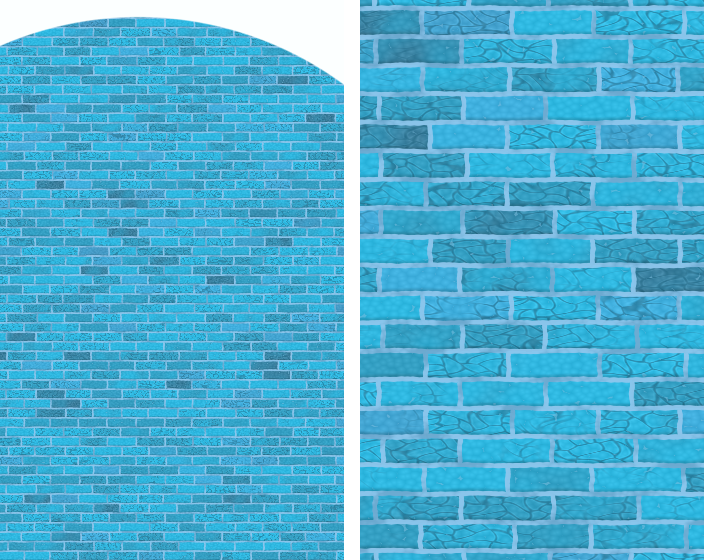
Left, the full canvas; right, a detail of the centre.
Write a Shadertoy shader that draws this texture.

```glsl
// Painted blue brick wall in running bond under a shallow white arch.
// Joints come from distances to jittered course and brick lines;
// cellular noise and layered sines add cracks, grain and stains.

float hash(vec2 p) {
    vec3 q = fract(p.xyx * vec3(0.1031, 0.1030, 0.0973));
    q += dot(q, q.yzx + 33.33);
    return fract((q.x + q.y) * q.z);
}

// Distances to the nearest and second nearest cell points
vec2 cellular(vec2 p) {
    vec2 cell = floor(p), nearest = vec2(9.0);
    for (int y = -1; y <= 1; y++)
    for (int x = -1; x <= 1; x++) {
        vec2 id = cell + vec2(x, y);
        float d = length(id + vec2(hash(id), hash(id + 71.7)) - p);
        nearest = d < nearest.x ? vec2(d, nearest.x) : vec2(nearest.x, min(nearest.y, d));
    }
    return nearest;
}

// Smooth blotches, roughly -1 to 1
float stains(vec2 p) {
    return (sin(p.x * 31.0 + 2.0 * sin(p.y * 47.0))
          + sin(p.y * 83.0 + 2.0 * sin(p.x * 59.0 + 1.3))
          + sin(p.x * 97.0 - p.y * 71.0)) / 3.0;
}

void mainImage(out vec4 fragColor, in vec2 fragCoord) {
    vec2 p = fragCoord / iResolution.x;
    float pixel = 1.0 / iResolution.x;

    // Slightly uneven courses
    vec2 wall = p + 0.0005 * vec2(sin(p.y * 310.0 + p.x * 90.0),
                                  sin(p.x * 73.0 + 3.0 * sin(p.y * 19.0)));
    float course = wall.y * 36.14 + 0.07;
    float row = floor(course);
    float toBed = (0.5 - abs(fract(course) - 0.5)) / 36.14;

    // Alternate courses shift by half a brick; each upright joint is jittered
    float along = wall.x * 12.1 - (mod(row, 2.0) > 0.5 ? 0.26 : 0.80);
    float joint = floor(along + 0.5);
    float offset = along - joint - 0.12 * (hash(vec2(joint, row) + 40.0) - 0.5);
    vec2 brick = vec2(offset < 0.0 ? joint - 1.0 : joint, row) + 20.0;
    float toJoint = abs(offset) / 12.1;

    // Per-brick tone, with a few dark bricks
    float blotch = stains(p);
    float tone = hash(brick) + 0.18 * blotch;
    vec3 color = mix(vec3(0.18, 0.72, 0.88), vec3(0.20, 0.62, 0.76), smoothstep(0.35, 0.85, tone));
    float dark = smoothstep(0.92, 0.97, hash(brick + 9.3)) * (0.75 + 0.25 * blotch);
    color = mix(color, vec3(0.23, 0.48, 0.60), dark);
    color = mix(color, vec3(0.30, 0.66, 0.86), 0.6 * smoothstep(0.86, 0.96, hash(brick + 5.1)));

    // Slanted cracks with a lit lip, on some bricks only
    vec2 skewed = vec2(p.x * 48.0 - p.y * 35.0, p.y * 105.0 + p.x * 18.0);
    vec2 cells = cellular(skewed + 0.3 * sin(skewed.yx * 2.3));
    float edge = cells.y - cells.x;
    float rough = smoothstep(0.25, 0.75, hash(brick + 3.7) + 0.3 * blotch);
    float crack = (1.0 - smoothstep(0.03, 0.17, edge)) * rough;
    float lip = smoothstep(0.12, 0.22, edge) * (1.0 - smoothstep(0.22, 0.36, edge)) * rough;
    color = mix(color, vec3(0.16, 0.43, 0.54), 0.55 * crack);
    color += 0.035 * lip;

    // Fine grain and pale flecks
    float grain = cellular(p * vec2(130.0, 180.0)).x;
    color += 0.09 * (0.45 - grain);
    color = mix(color, vec3(0.53, 0.78, 0.91), 0.5 * smoothstep(0.78, 0.95, grain));

    // Shadow under the brick's lower edge, then the mortar
    float lower = fract(course) / 36.14;
    color *= 1.0 - 0.16 * (1.0 - smoothstep(0.0025, 0.0065, lower));
    float gap = min(toBed, toJoint) + 0.0009 * (grain - 0.45);
    float mortar = 1.0 - smoothstep(0.0023 - 0.5 * pixel, 0.0023 + 0.6 * pixel, gap);
    vec3 mortarColor = mix(vec3(0.44, 0.67, 0.82), vec3(0.56, 0.78, 0.93),
                           smoothstep(-0.7, 0.3, blotch + 0.6 * (0.5 - grain)));
    color = mix(color, mortarColor, 0.94 * mortar);

    // Arch outline
    float arch = length(p - vec2(0.4025, 0.572)) - 1.006;
    float outside = smoothstep(-pixel, pixel, arch) * step(0.572, p.y);
    fragColor = vec4(mix(clamp(color, 0.0, 1.0), vec3(0.99, 1.0, 1.0), outside), 1.0);
}
```
